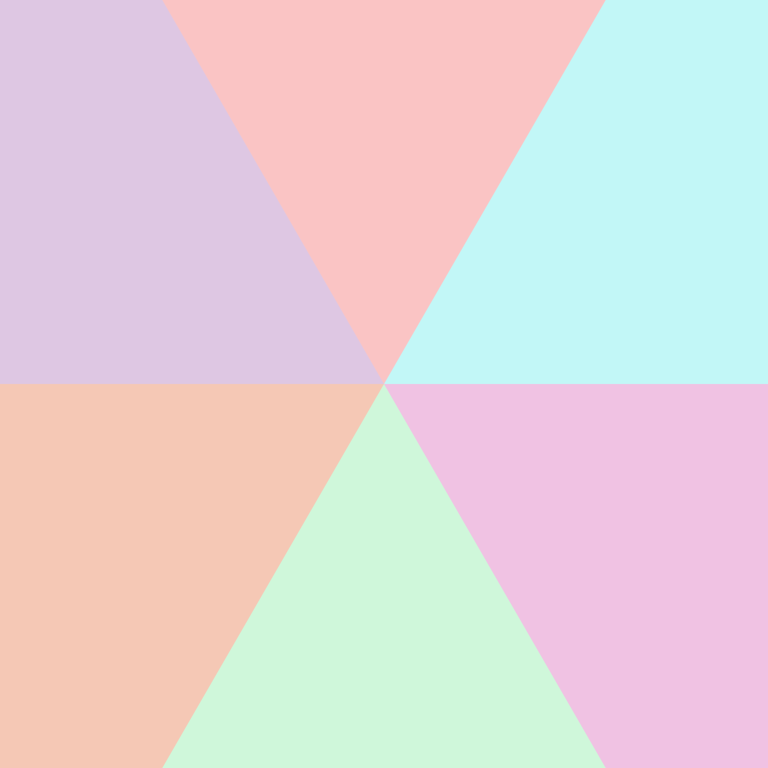
Reproduce this background procedurally as a three.js fragment shader.

```glsl
// Six flat pastel wedges meeting at the centre of a square.

varying vec2 vUv;

const float SECTOR_ANGLE = 1.0471976;
const float EDGE_SOFTNESS = 0.001;

// Wedge colours, counter-clockwise from the right
vec3 wedgeColor(int index) {
  if (index == 0) return vec3(0.760, 0.968, 0.970); // aqua
  if (index == 1) return vec3(0.980, 0.770, 0.770); // rose
  if (index == 2) return vec3(0.870, 0.780, 0.890); // lilac
  if (index == 3) return vec3(0.960, 0.784, 0.710); // peach
  if (index == 4) return vec3(0.810, 0.970, 0.855); // mint
  return vec3(0.940, 0.760, 0.890);                 // orchid
}

// Signed distance to a line through the origin, positive on its left
float lineSide(vec2 p, float angle) {
  return cos(angle) * p.y - sin(angle) * p.x;
}

float softStep(float d, float softness) {
  return smoothstep(-softness, softness, d);
}

// Coverage of the wedge between two angles
float wedgeMask(vec2 p, float startAngle, float endAngle, float softness) {
  return softStep(lineSide(p, startAngle), softness)
       * softStep(-lineSide(p, endAngle), softness);
}

void main() {
  vec2 p = vUv - 0.5;
  vec3 colorSum = vec3(0.0);
  float weightSum = 0.0;

  // Blend the wedges by coverage, so neighbours share a smooth edge
  for (int i = 0; i < 6; i++) {
    float startAngle = float(i) * SECTOR_ANGLE;
    float weight = wedgeMask(p, startAngle, startAngle + SECTOR_ANGLE, EDGE_SOFTNESS);
    colorSum += weight * wedgeColor(i);
    weightSum += weight;
  }

  gl_FragColor = vec4(colorSum / max(weightSum, 0.0001), 1.0);
}
```
